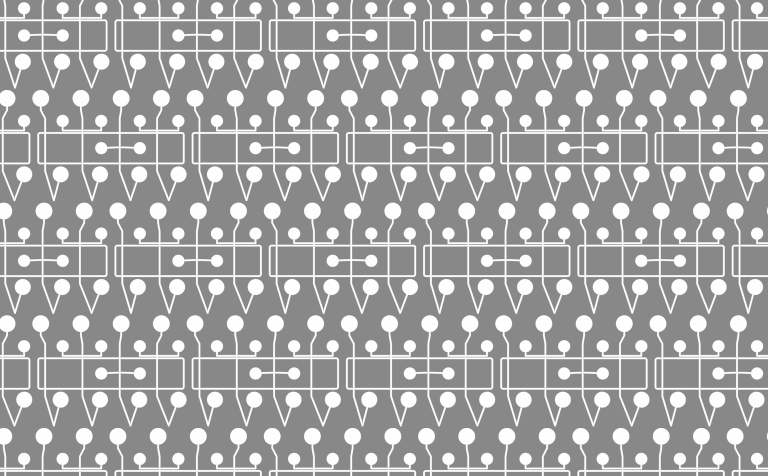
This pattern is drawn by a WebGL 2 fragment shader. Its source:

```glsl
#version 300 es
precision highp float;
// White pins, brackets and boxes in staggered rows on a flat grey ground.

#define REPEATS_ACROSS 4.977
#define CELL vec2(154.3, 112.65)      // one repeat, in drawing units
#define ORIGIN vec2(115.4, 20.3)      // top left of the first box, from canvas top left
#define CELL_TOP 43.2                 // room above the box inside a cell
#define BOX_SIZE vec2(145.5, 30.5)
#define HALF_LINE 0.92
#define HEAD_RADIUS 8.4
#define FOOT_RADIUS 8.0
#define DOT_RADIUS 6.1
#define GROUND vec3(0.533)
#define INK vec3(0.995)

uniform vec2 u_resolution;
out vec4 fragColor;

float segment(vec2 p, vec2 a, vec2 b) {
    vec2 ab = b - a;
    return length(p - a - ab * clamp(dot(p - a, ab) / dot(ab, ab), 0.0, 1.0)) - HALF_LINE;
}

float disc(vec2 p, vec2 centre, float radius) {
    return length(p - centre) - radius;
}

float boxOutline(vec2 p) {
    const float corner = 2.0;
    vec2 q = abs(p - 0.5 * BOX_SIZE) - 0.5 * BOX_SIZE + corner;
    float d = length(max(q, 0.0)) + min(max(q.x, q.y), 0.0) - corner;
    return abs(d) - HALF_LINE;
}

// Two dots joined by a bracket below them; the left dot is at the origin.
float bracket(vec2 p, float span) {
    const float drop = 9.6;
    p.x = abs(p.x - 0.5 * span);
    float half_span = 0.5 * span;
    float d = disc(p, vec2(half_span, 0.0), DOT_RADIUS);
    d = min(d, segment(p, vec2(half_span, 0.0), vec2(half_span, drop)));
    return min(d, segment(p, vec2(0.0, drop), vec2(half_span, drop)));
}

// Two dots joined by a slightly bowed bar.
float dumbbell(vec2 p, float span) {
    float d = min(disc(p, vec2(0.0), DOT_RADIUS), disc(p, vec2(span, 0.0), DOT_RADIUS));
    float bow = -0.8 * sin(3.14159 * clamp(p.x / span, 0.0, 1.0));
    return min(d, segment(p - vec2(0.0, bow), vec2(0.0), vec2(span, 0.0)));
}

// A bent pin; x holds the positions of head, stem, tip and foot.
float pin(vec2 p, vec4 x) {
    p.x -= CELL.x * round((p.x - x.z) / CELL.x);
    vec2 head = vec2(x.x, -34.6);
    vec2 neck = vec2(x.x, -22.8);
    vec2 shoulder = vec2(x.y, -14.5);
    vec2 hip = vec2(x.y, 38.0);
    vec2 tip = vec2(x.z, 67.3);
    vec2 foot = vec2(x.w, 41.4);
    float d = min(disc(p, head, HEAD_RADIUS), disc(p, foot, FOOT_RADIUS));
    d = min(d, segment(p, head, neck));
    d = min(d, segment(p, neck, shoulder));
    d = min(d, segment(p, shoulder, hip));
    d = min(d, segment(p, hip, tip));
    return min(d, segment(p, tip, foot));
}

void main() {
    float unitsPerPixel = REPEATS_ACROSS * CELL.x / u_resolution.x;
    vec2 p = vec2(gl_FragCoord.x, u_resolution.y - gl_FragCoord.y) * unitsPerPixel - ORIGIN;

    // Staggered cells, with the box corner at the local origin and y downwards
    float row = floor((p.y + CELL_TOP) / CELL.y);
    p.y -= row * CELL.y;
    p.x += 0.5 * CELL.x * mod(row, 2.0);
    p.x = mod(p.x + 4.4, CELL.x) - 4.4;

    // Box and its dumbbell
    float dotGap = 0.25 * CELL.x;
    float d = boxOutline(p);
    d = min(d, dumbbell(p - vec2(63.0, 15.2), dotGap));

    // Brackets above the box
    for (int i = 0; i < 2; i++) {
        vec2 start = vec2(24.4 + 2.0 * dotGap * float(i), -12.0);
        d = min(d, bracket(p - start, dotGap));
    }

    // Four pins through the box, each leaning a little differently
    for (int i = 0; i < 4; i++) {
        vec4 x = vec4(2.5, 6.9, 15.6, 22.4) + float(i) * vec4(40.2, 37.3, 38.3, 39.3);
        d = min(d, pin(p, x));
    }

    float ink = 1.0 - smoothstep(-0.7, 0.7, d / unitsPerPixel);
    fragColor = vec4(mix(GROUND, INK, ink), 1.0);
}
```
